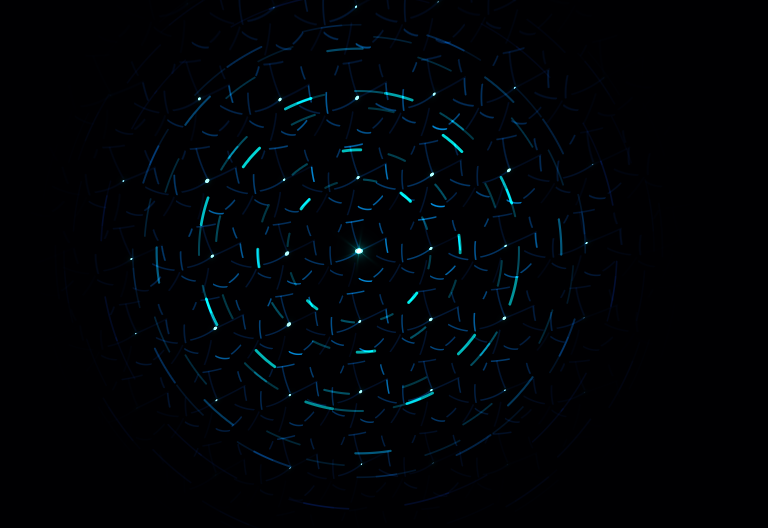
Write a WebGL 1 fragment shader that draws this background.

```glsl
precision highp float;
// Star trails on black: a softly warped square lattice of bright points,
// each cell repeating one motif of thin curved dashes, overlaid with turned
// lattices whose points are smeared into arcs around a glowing centre.

#define CENTRE vec2(0.4674, 0.5246)
#define CELL 0.1355        // lattice step, in canvas heights
#define STRETCH 0.006      // growth of the cells away from the centre
#define TILT 0.02          // growth of the cells towards the top
#define LINE 0.0105        // half width of a dash, in cells
#define ARC_SPAN 0.087     // half angle of an arc, in radians
#define ARC_TURN 0.855     // rotation of the first arc lattice
#define ARC_STEP 0.5585    // rotation between arc lattices

uniform vec2 u_resolution;

const vec3 NIGHT = vec3(0.0, 0.0, 0.008);
const vec3 NAVY = vec3(0.02, 0.13, 0.46);
const vec3 AZURE = vec3(0.01, 0.50, 0.78);
const vec3 TEAL = vec3(0.0, 0.88, 0.86);
const vec3 CORE = vec3(0.72, 1.0, 0.98);

float pixel; // size of one pixel, in cells

float hash(vec2 p) {
  vec3 h = fract(vec3(p.xyx) * 0.1031);
  h += dot(h, h.yzx + 33.33);
  return fract((h.x + h.y) * h.z);
}

float cover(float dist, float halfWidth) {
  return clamp((halfWidth - dist) / pixel + 0.5, 0.0, 1.0);
}

// Curved dash from a to b, repeated in every cell; brightness varies by cell.
vec3 dash(vec2 q, vec2 a, vec2 b, float bend, float strength) {
  vec2 middle = 0.5 * (a + b);
  vec2 id = floor(q - middle + 0.5);
  vec2 p = q - middle - id;
  float halfLength = 0.5 * length(b - a);
  vec2 dir = normalize(b - a);
  float u = dot(p, dir);
  float v = dot(p, vec2(-dir.y, dir.x)) - bend * (u * u - halfLength * halfLength);
  float dist = length(vec2(max(abs(u) - halfLength, 0.0), v));
  float light = strength * mix(0.5, 1.15, hash(id + 17.0 + 9.0 * middle));
  light *= 1.0 - smoothstep(1.7, 4.1, length(id + middle));
  return mix(NAVY, AZURE, min(light, 1.0)) * light * cover(dist, LINE);
}

// The set of dashes that every cell shares.
vec3 motif(vec2 q) {
  vec3 c = dash(q, vec2(0.0), vec2(0.38, 0.17), 0.1, 0.32);
  c += dash(q, vec2(-0.32, -0.14), vec2(0.0), 0.7, 0.6);
  c += dash(q, vec2(-0.10, 0.40), vec2(0.0, 0.04), 0.3, 0.45);
  c += dash(q, vec2(0.375, 0.15), vec2(0.40, -0.03), 0.4, 0.9);
  c += dash(q, vec2(0.25, -0.08), vec2(0.50, -0.17), 0.8, 0.6);
  c += dash(q, vec2(0.0, -0.39), vec2(0.17, -0.43), 2.0, 0.95);
  c += dash(q, vec2(0.21, -0.37), vec2(0.33, -0.26), 0.8, 0.75);
  c += dash(q, vec2(-0.40, -0.26), vec2(-0.24, -0.33), 1.6, 0.75);
  c += dash(q, vec2(-0.40, 0.07), vec2(-0.39, -0.17), 0.5, 0.75);
  c += dash(q, vec2(-0.17, 0.40), vec2(0.06, 0.43), 0.3, 0.75);
  c += dash(q, vec2(-0.28, 0.28), vec2(-0.24, 0.37), 0.8, 0.75);
  c += dash(q, vec2(0.29, 0.37), vec2(0.33, 0.24), 0.8, 0.7);
  c += dash(q, vec2(-0.57, -0.44), vec2(-0.43, -0.21), 0.4, 0.28);
  c += dash(q, vec2(-0.15, -0.49), vec2(-0.06, -0.17), 0.3, 0.28);
  return c;
}

// Lattice turned by an angle, each point drawn as an arc around the centre.
vec3 arcs(vec2 p, float turn, float strength) {
  float s = sin(turn), c = cos(turn);
  p = vec2(c * p.x + s * p.y, c * p.y - s * p.x);
  vec2 id = floor(p + 0.5);
  float radius = length(id);
  if (radius < 0.5) return vec3(0.0);
  float angle = atan(id.x * p.y - id.y * p.x, dot(id, p));
  float along = max(abs(angle) - ARC_SPAN, 0.0) * radius;
  float dist = length(vec2(length(p) - radius, along));
  float far = smoothstep(1.8, 3.7, radius);
  float light = strength * (1.0 - smoothstep(2.0, 4.6, radius));
  light *= mix(0.7, 1.1, hash(id + 40.0 + turn));
  float halfWidth = LINE * mix(0.9, mix(1.9, 1.1, far), strength);
  return mix(TEAL, NAVY, max(far, 0.9 - strength)) * light * cover(dist, halfWidth);
}

// Bright lattice points, smaller towards the rim.
vec3 points(vec2 q) {
  vec2 id = floor(q + 0.5);
  vec2 p = q - id;
  float size = mix(0.016, 0.036, hash(id + 71.0));
  size *= 1.0 - smoothstep(2.0, 3.9, length(id));
  float dist = length(vec2(p.x + p.y, 1.4 * (p.y - p.x)) * 0.7071);
  float halo = 0.35 * exp(-dist * 38.0) * size / 0.036;
  return CORE * cover(dist, size) * smoothstep(0.0, 0.012, size) + TEAL * halo;
}

// Glow and six thin rays of the central star.
vec3 centralStar(vec2 p) {
  float r = length(p);
  float ray = pow(abs(cos(3.0 * atan(p.y, p.x) - 1.2)), 30.0);
  vec3 glow = TEAL * (0.6 * exp(-r * 17.0) + 0.4 * ray * exp(-r * 11.0));
  return glow + CORE * cover(length(p * vec2(0.8, 1.2)), 0.043);
}

void main() {
  pixel = 1.0 / (u_resolution.y * CELL);
  vec2 p = (gl_FragCoord.xy - CENTRE * u_resolution) * pixel;

  // Straighten the lattice: slight slope, then stretch and tilt.
  vec2 q = p + vec2(0.012 * p.y, -0.035 * p.x);
  q /= 1.0 + STRETCH * dot(q, q) + TILT * q.y;

  vec3 color = NIGHT + motif(q) + points(q) + centralStar(p);
  for (int i = 0; i < 3; i++) {
    float k = float(i);
    color += arcs(p, ARC_TURN + ARC_STEP * k, k < 0.5 ? 1.0 : 0.5);
  }
  gl_FragColor = vec4(min(color, 1.0), 1.0);
}
```
